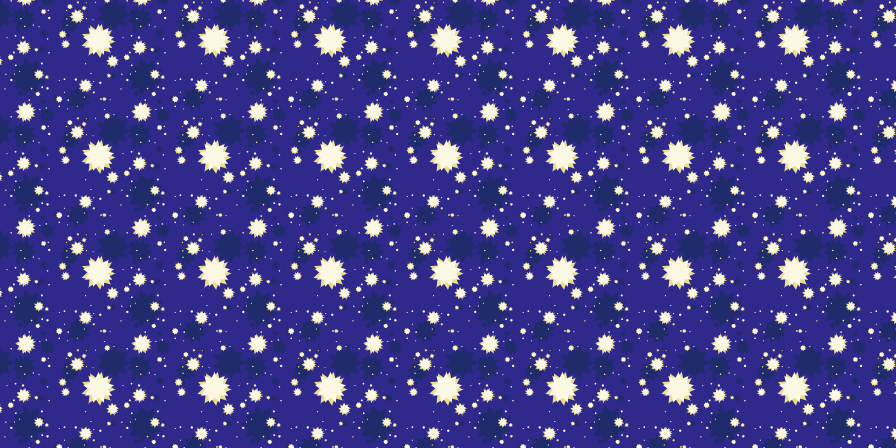
Write a WebGL 2 fragment shader that draws this pattern.

```glsl
#version 300 es
precision highp float;
// Night-sky print: one square tile of cream and yellow stars over navy star
// shadows on indigo, repeated on a grid. Each tile wraps at its borders;
// buds and dust are scattered by a wrapped cellular hash.

uniform vec2 u_resolution;
out vec4 outColor;

const float PI = 3.14159265;
const float TILES_DOWN = 3.863;
const vec2 FIRST_STAR = vec2(0.845, 0.352);

const vec3 INDIGO = vec3(0.18, 0.16, 0.54);
const vec3 NAVY   = vec3(0.12, 0.17, 0.42);
const vec3 CREAM  = vec3(0.98, 0.97, 0.89);
const vec3 YELLOW = vec3(0.93, 0.87, 0.56);

// Motif: centre and radius, in tile units
const vec3 STARS[8] = vec3[8](
  vec3(0.00, 0.00, 0.148), vec3(0.375, 0.615, 0.088),
  vec3(0.357, 0.058, 0.062), vec3(0.125, 0.178, 0.052),
  vec3(0.49, 0.29, 0.042), vec3(0.892, 0.388, 0.060),
  vec3(0.82, 0.79, 0.062), vec3(0.72, 0.03, 0.036));
const vec3 SHADOWS[6] = vec3[6](
  vec3(0.40, 0.31, 0.165), vec3(0.13, 0.77, 0.145),
  vec3(0.83, 0.50, 0.105), vec3(0.36, 0.81, 0.105),
  vec3(0.76, 0.85, 0.090), vec3(0.56, 0.64, 0.065));

vec3 hash3(vec2 cell, float seed) {
  vec3 k = vec3(dot(cell, vec2(12.7, 31.1)), dot(cell, vec2(26.9, 18.3)),
                dot(cell, vec2(41.3, 28.9)));
  return fract(sin(k + seed * vec3(7.3, 3.7, 5.9)) * 4375.85);
}

// Shortest offset on the repeating tile
vec2 wrapTile(vec2 d) { return d - floor(d + 0.5); }

// Signed distance to a star with straight-sided points
float starDist(vec2 d, float radius, float points, float inner, float turn) {
  float halfStep = PI / points;
  float a = abs(mod(atan(d.y, d.x) + turn, 2.0 * halfStep) - halfStep);
  vec2 folded = length(d) * vec2(cos(a), sin(a));
  vec2 tip = vec2(radius, 0.0);
  vec2 side = radius * inner * vec2(cos(halfStep), sin(halfStep)) - tip;
  return dot(folded - tip, normalize(vec2(side.y, -side.x)));
}

float cover(float dist, float pixel) {
  return clamp(0.5 - dist / pixel, 0.0, 1.0);
}

// Gap between a point and the nearest large star
float clearance(vec2 p) {
  float gap = 1.0;
  for (int i = 0; i < STARS.length(); i++)
    gap = min(gap, length(wrapTile(p - STARS[i].xy)) - STARS[i].z);
  return gap;
}

// One jittered item per cell: offset in xy, radius in z (0 if empty), tint in w
vec4 scatter(vec2 p, float cells, float density, vec2 radii, float seed) {
  vec2 cell = floor(p * cells);
  vec2 id = mod(cell, cells);
  vec3 place = hash3(id, seed);
  vec3 look = hash3(id, seed + 4.0);
  vec2 centre = (cell + mix(vec2(0.2), vec2(0.8), place.xy)) / cells;
  float radius = mix(radii.x, radii.y, look.x * look.x);
  bool shown = place.z < density && clearance(centre) > radius + 0.008;
  return vec4(p - centre, shown ? radius : 0.0, look.y);
}

// Yellow star with a cream star turned and lifted on top
vec3 paintStar(vec3 color, vec2 d, float radius, float turn, float pixel) {
  float back = starDist(d, radius, 9.0, 0.62, turn);
  vec2 lift = radius * vec2(0.03, -0.05);
  float front = starDist(d - lift, radius * 0.91, 9.0, 0.62, turn + 0.22);
  color = mix(color, YELLOW, cover(back, pixel));
  return mix(color, CREAM, cover(front, pixel));
}

void main() {
  // Tile space with y pointing down, zero at a large star
  vec2 fromTop = vec2(gl_FragCoord.x, u_resolution.y - gl_FragCoord.y);
  float pixel = TILES_DOWN / u_resolution.y;
  vec2 p = fromTop * pixel - FIRST_STAR;
  vec3 color = INDIGO;

  // Navy star shadows, large then small
  for (int i = 0; i < SHADOWS.length(); i++) {
    vec3 s = SHADOWS[i];
    float dist = starDist(wrapTile(p - s.xy), s.z, 9.0, 0.66, float(i));
    color = mix(color, NAVY, cover(dist, pixel));
  }
  vec4 shade = scatter(p, 5.0, 0.45, vec2(0.02, 0.04), 8.0);
  if (shade.z > 0.0)
    color = mix(color, NAVY, cover(starDist(shade.xy, shade.z, 9.0, 0.66, 0.0), pixel));

  // Fine dust
  vec4 dust = scatter(p, 13.0, 0.36, vec2(0.004, 0.010), 2.0);
  if (dust.z > 0.0)
    color = mix(color, mix(YELLOW, CREAM, step(0.4, dust.w)),
                cover(length(dust.xy) - dust.z, pixel));

  // Small buds, some plain yellow, some with cream hearts
  vec4 bud = scatter(p, 5.0, 0.75, vec2(0.016, 0.034), 5.0);
  if (bud.z > 0.0) {
    color = mix(color, YELLOW, cover(starDist(bud.xy, bud.z, 8.0, 0.75, bud.w), pixel));
    float heart = length(bud.xy) - bud.z * mix(0.3, 0.75, bud.w);
    color = mix(color, CREAM, cover(heart, pixel));
  }

  // Main stars
  for (int i = 0; i < STARS.length(); i++)
    color = paintStar(color, wrapTile(p - STARS[i].xy), STARS[i].z, 0.3 + float(i), pixel);

  outColor = vec4(color, 1.0);
}
```
